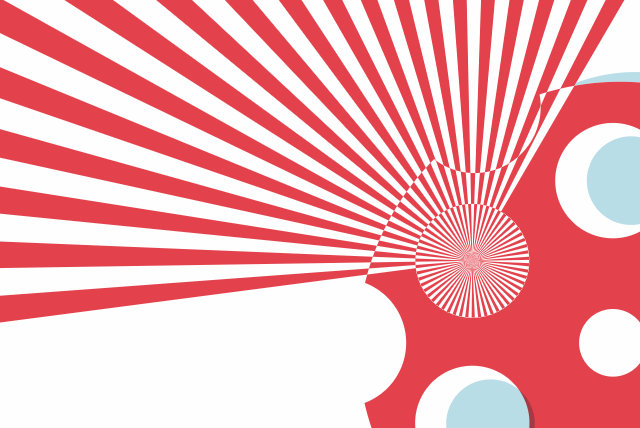
Reproduce this background procedurally as a WebGL 1 fragment shader.

```glsl
precision highp float;

uniform vec2 u_resolution;

const vec3 WHITE = vec3(0.995);
const vec3 RED = vec3(0.89, 0.26, 0.30);
const vec3 BLUE = vec3(0.725, 0.87, 0.91);

// Coverage of a signed distance, negative inside, one pixel soft.
float cover(float dist) {
    return clamp(0.5 - dist * u_resolution.y, 0.0, 1.0);
}

float disc(vec2 p, vec2 center, float radius) {
    return cover(length(p - center) - radius);
}

// Even-odd combination of two coverages.
float exclude(float a, float b) {
    return a + b - 2.0 * a * b;
}

void main() {
    vec2 p = gl_FragCoord.xy / u_resolution.y;

    // Ray index, counted clockwise from the lower left edge of the fan
    vec2 hub = vec2(1.1035, 0.3906);
    vec2 q = p - hub;
    float angle = degrees(atan(q.y, -q.x));
    float bend = (angle - 66.0) / 32.0;
    float period = 360.0 / 55.0;
    float ray = (angle + 5.85 - 2.3 * exp(-bend * bend)) / period;
    float offAxis = abs(fract(ray + 0.5) - 0.5);
    float stripes = cover((offAxis - 0.245) * radians(period) * length(q));
    float fan = step(-0.5, ray) * step(ray, 19.5);

    // Large round body with two bites taken from its rim
    float body = disc(p, vec2(1.449, 0.196), 0.613);
    float bites = max(disc(p, vec2(0.799, 0.199), 0.150),
                      disc(p, vec2(1.109, 0.750), 0.1543));
    float bitten = body * (1.0 - bites);

    // Body, sunburst disc and rays invert one another
    float burst = disc(p, hub, 0.133);
    float ink = exclude(exclude(bitten, burst), stripes * max(fan, burst));

    // Pale crescent behind the body
    float rim = disc(p, vec2(1.484, 0.441), 0.3906) * (1.0 - body);
    rim *= step(19.25, ray);
    vec3 color = mix(mix(WHITE, BLUE, rim), RED, ink);

    // Round spots, with shades that darken the body where they spill over
    float spots = max(disc(p, vec2(1.432, 0.578), 0.1348),
                      disc(p, vec2(1.1035, 0.012), 0.1335));
    spots = max(spots, disc(p, vec2(1.432, 0.199), 0.079));
    float shades = max(disc(p, vec2(1.4746, 0.578), 0.1035),
                       disc(p, vec2(1.146, 0.010), 0.1035));
    color = mix(color, WHITE, spots);
    color = mix(color, color * BLUE, shades);

    gl_FragColor = vec4(color, 1.0);
}
```
